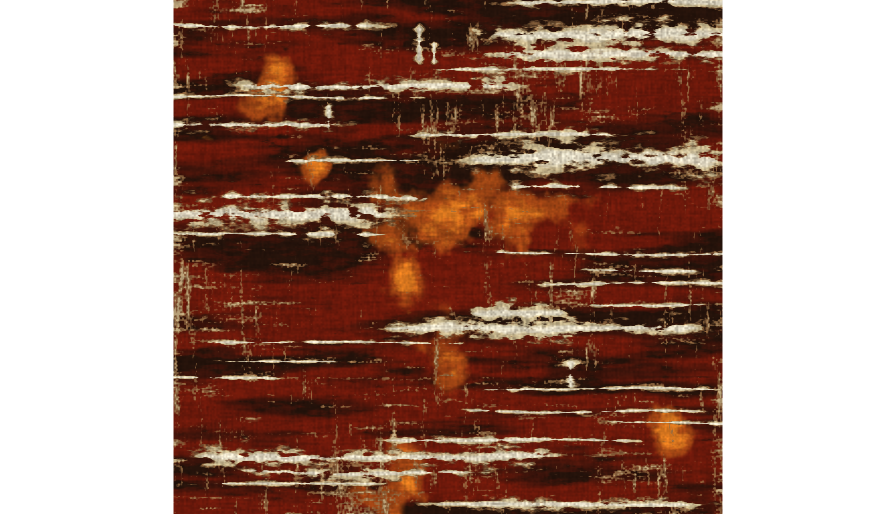
Reproduce this texture procedurally as a Shadertoy shader.

```glsl
// A square panel of worn, painted cloth on white: deep red weave, ember clouds,
// ragged horizontal strokes of cream paint and tan scratches.
// Layers are stacked from stretched fbm noise and hashed stroke distances.

const vec3 WHITE = vec3(1.0);
const vec3 RED   = vec3(0.42, 0.095, 0.04);
const vec3 DARK  = vec3(0.23, 0.075, 0.04);
const vec3 SOOT  = vec3(0.12, 0.07, 0.04);
const vec3 EMBER = vec3(0.64, 0.28, 0.08);
const vec3 FLAME = vec3(0.86, 0.47, 0.12);
const vec3 TAN   = vec3(0.54, 0.39, 0.24);
const vec3 CREAM = vec3(0.78, 0.72, 0.56);
const vec3 CHALK = vec3(0.90, 0.88, 0.80);

const float HALF_WIDTH = 0.534;            // panel half width, in canvas heights
const int STROKES = 32;
const int DRIPS = 4;
const int CLOUDS = 7;
const vec2 MAIN_CLOUD = vec2(0.02, 0.60);
const vec2 MAIN_CLOUD_SIZE = vec2(0.19, 0.085);

float hash(vec2 p) {
    vec3 q = fract(p.xyx * 0.1031);
    q += dot(q, q.yzx + 33.33);
    return fract((q.x + q.y) * q.z);
}

float noise(vec2 p) {
    vec2 cell = floor(p), f = fract(p);
    f = f * f * (3.0 - 2.0 * f);
    vec2 e = vec2(0.0, 1.0);
    return mix(mix(hash(cell), hash(cell + e.yx), f.x),
               mix(hash(cell + e.xy), hash(cell + e.yy), f.x), f.y);
}

float fbm(vec2 p) {
    float sum = 0.0, amp = 0.533;
    for (int i = 0; i < 4; i++) {
        sum += amp * noise(p);
        p = p * 2.03 + 17.3;
        amp *= 0.5;
    }
    return sum;
}

// 1 on the spine of a stroke, 0 at its side, negative outside
float stroke(vec2 d, vec2 halfSize) {
    vec2 a = abs(d) / halfSize;
    return 1.0 - a.y - 4.0 * smoothstep(0.7, 1.3, a.x);
}

// Strongest of all horizontal strokes and vertical drips at p
float strokes(vec2 p) {
    float best = -9.0;
    for (int i = 0; i < STROKES; i++) {
        float id = float(i);
        float side = hash(vec2(id, 3.0)) < 0.5 ? -1.0 : 1.0;
        float thick = hash(vec2(id, 11.0));
        vec2 center = vec2(side * mix(0.12, 0.5, hash(vec2(id, 5.0))),
                           (id + hash(vec2(id, 7.0))) / float(STROKES));
        vec2 size = vec2(mix(0.1, 0.42, hash(vec2(id, 9.0))),
                         mix(0.003, 0.026, thick * thick * thick));
        size.y *= 0.55 + 0.9 * noise(vec2(p.x * 9.0, id * 5.0));
        center.y += 0.008 * (noise(vec2(p.x * 5.0, id * 3.0 + 40.0)) - 0.5);
        best = max(best, stroke(p - center, size));
    }
    for (int i = 0; i < DRIPS; i++) {
        float id = float(i);
        vec2 center = vec2(0.9 * (hash(vec2(id, 21.0)) - 0.5), hash(vec2(id, 23.0)));
        vec2 size = vec2(0.02 + 0.04 * hash(vec2(id, 25.0)), 0.004 + 0.012 * hash(vec2(id, 27.0)));
        best = max(best, stroke((p - center).yx, size));
    }
    return best;
}

// Soft falloff around one large and several small cloud centres
float clouds(vec2 p) {
    float best = 0.0;
    for (int i = 0; i < CLOUDS; i++) {
        float id = float(i);
        vec2 center = vec2(hash(vec2(id, 31.0)) - 0.5, hash(vec2(id, 33.0)));
        vec2 size = vec2(0.045, 0.055) * (0.7 + 0.7 * hash(vec2(id, 35.0)));
        if (i == 0) { center = MAIN_CLOUD; size = MAIN_CLOUD_SIZE; }
        vec2 d = (p - center) / size;
        best = max(best, exp(-dot(d, d)));
    }
    return best;
}

vec3 cloth(vec2 p) {
    float body = strokes(p);
    float ragged = fbm(p * vec2(38.0, 105.0)) - 0.5;
    float grain = noise(p * 260.0 + 90.0);
    float patches = fbm(p * 5.0 + 60.0);

    // Red ground with dark bands, thickened beside the strokes
    float bands = fbm(p * vec2(3.5, 24.0) + 8.0) + 0.12 * smoothstep(-5.0, -0.5, body);
    vec3 color = mix(RED, DARK, smoothstep(0.45, 0.66, bands));
    color = mix(color, SOOT, 0.8 * smoothstep(0.6, 0.78, bands + 0.5 * ragged));

    // Ember clouds
    float glow = clouds(p) + 1.8 * (fbm(p * 15.0 + 30.0) - 0.5);
    color = mix(color, EMBER, 0.9 * smoothstep(0.3, 0.65, glow) * smoothstep(0.02, 0.2, clouds(p)));
    color = mix(color, FLAME, smoothstep(0.65, 1.1, glow + 0.5 * ragged));

    // Tan scratches along both thread directions, and worn side edges
    float upright = fbm(p * vec2(85.0, 13.0) + 5.0);
    float level = fbm(p * vec2(13.0, 95.0) + 25.0);
    float wear = max(upright, level) + 0.45 * (patches - 0.5) + 0.22 * (grain - 0.5);
    wear += 0.16 * smoothstep(0.03, 0.0, HALF_WIDTH - abs(p.x));
    color = mix(color, TAN, 0.85 * smoothstep(0.67, 0.80, wear));
    color = mix(color, CREAM, 0.7 * smoothstep(0.80, 0.92, wear));

    // Paint strokes: tan fringe, cream body, chalky core
    color = mix(color, TAN * (0.7 + 0.5 * grain), 0.85 * smoothstep(-0.5, 0.3, body + 5.0 * ragged - 0.2));
    float paint = smoothstep(0.1, 0.5, body + 3.0 * ragged + 0.8 * (patches - 0.5));
    vec3 paintColor = mix(CREAM, CHALK, smoothstep(0.4, 0.9, body + ragged));
    color = mix(color, paintColor, paint * (0.8 + 0.2 * grain));

    // Woven threads
    float weave = noise(p * vec2(35.0, 250.0)) + noise(p * vec2(250.0, 35.0)) + grain;
    return color * (0.76 + 0.16 * weave);
}

void mainImage(out vec4 fragColor, in vec2 fragCoord) {
    vec2 p = vec2(fragCoord.x - 0.5 * iResolution.x, fragCoord.y) / iResolution.y;
    float pixel = 1.0 / iResolution.y;
    float inside = smoothstep(pixel, -pixel, abs(p.x) - HALF_WIDTH);
    fragColor = vec4(mix(WHITE, cloth(p), inside), 1.0);
}
```
